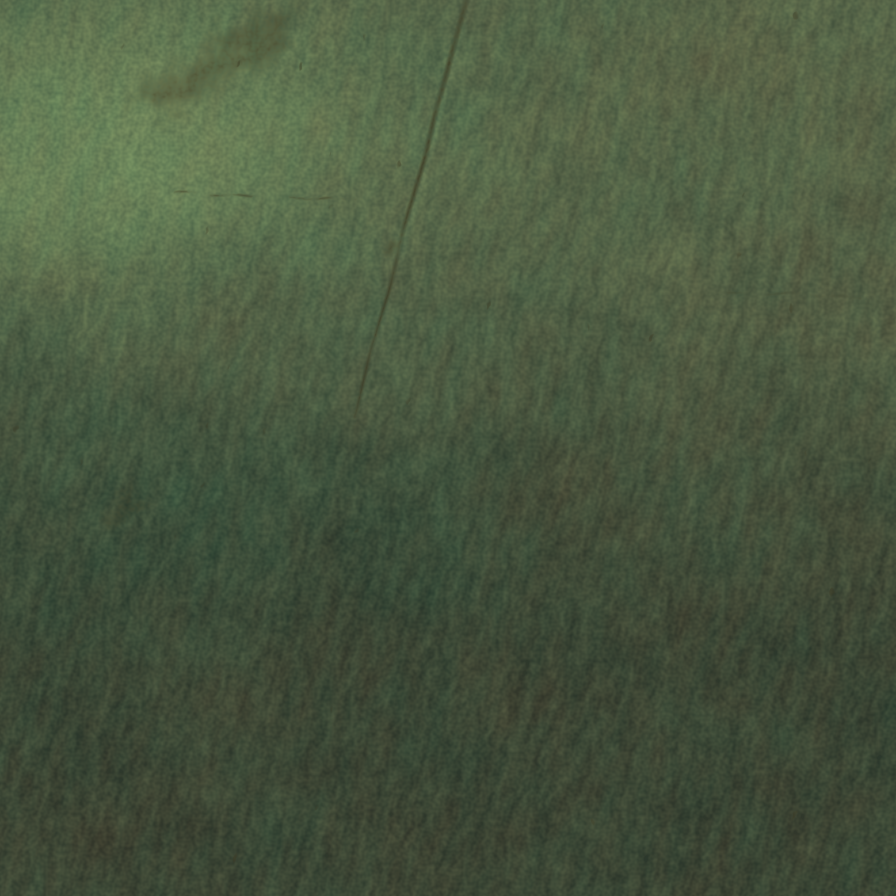
This texture is drawn by a Shadertoy shader. Its source:

```glsl
// Weathered green surface: a soft light falls from the upper left over fine
// slanted brush streaks, with one long scratch, faint cracks, stains and flecks.
// Gradient noise, stretched along the slant, drives both the tone and the hue.

const vec3 DARK_GREEN  = vec3(0.210, 0.245, 0.186);
const vec3 MID_GREEN   = vec3(0.322, 0.382, 0.275);
const vec3 LIGHT_GREEN = vec3(0.440, 0.525, 0.355);
const vec3 SOIL_BROWN  = vec3(0.235, 0.225, 0.140);
const vec3 WARM_SHIFT  = vec3(0.038, -0.008, -0.008); // brownish drift of hue

const float SLANT       = 0.24;  // lean of the streaks from vertical, radians
const float SHADE_TONE  = 0.11;
const float LIT_TONE    = 0.54;
const float GLOW_TONE   = 0.42;
const vec2  GLOW_CENTRE = vec2(0.13, 0.84);
const vec2  GLOW_SIZE   = vec2(0.28, 0.17);
const float STREAK_GAIN = 0.19;
const float GRAIN_GAIN  = 0.16;
const float MOTTLE_GAIN = 0.13;
const float FLECK_CELLS = 15.0;
const float FLECK_SHARE = 0.14;

vec2 hash2(vec2 p) {
    vec3 q = fract(vec3(p.xyx) * vec3(0.1031, 0.1030, 0.0973));
    q += dot(q, q.yzx + 33.33);
    return fract((q.xx + q.yz) * q.zy);
}

float cornerSlope(vec2 cell, vec2 offset) {
    float angle = 6.2832 * hash2(cell).x;
    return dot(vec2(cos(angle), sin(angle)), offset);
}

// Gradient noise, about -0.7 to 0.7
float gradientNoise(vec2 p) {
    vec2 i = floor(p), f = fract(p), e = vec2(1.0, 0.0);
    vec2 u = f * f * f * (f * (f * 6.0 - 15.0) + 10.0);
    float low  = mix(cornerSlope(i, f), cornerSlope(i + e.xy, f - e.xy), u.x);
    float high = mix(cornerSlope(i + e.yx, f - e.yx), cornerSlope(i + e.xx, f - e.xx), u.x);
    return mix(low, high, u.y);
}

float fbm(vec2 p) {
    float sum = 0.0, gain = 0.6;
    for (int octave = 0; octave < 4; octave++) {
        sum += gain * gradientNoise(p);
        p = mat2(1.6, 1.2, -1.2, 1.6) * p + 17.3;
        gain *= 0.55;
    }
    return sum;
}

// Soft-edged stroke from a to b
float stroke(vec2 p, vec2 a, vec2 b, float halfWidth, float softness) {
    vec2 ab = b - a;
    float t = clamp(dot(p - a, ab) / dot(ab, ab), 0.0, 1.0);
    float d = length(p - a - t * ab);
    return 1.0 - smoothstep(halfWidth - softness, halfWidth + softness, d);
}

// Sparse ragged flecks, one at most per cell, stretched along the slant
float flecks(vec2 p, float pixel) {
    vec2 cell = floor(p * FLECK_CELLS), traits = hash2(cell + 71.0);
    vec2 d = (fract(p * FLECK_CELLS) - 0.25 - 0.5 * hash2(cell + 5.0)) / FLECK_CELLS;
    d += 0.003 * vec2(gradientNoise(p * 150.0), gradientNoise(p * 150.0 + 60.0));
    float size = mix(0.0010, 0.0024, traits.y);
    float mark = 1.0 - smoothstep(size - pixel, size + pixel, length(d * vec2(1.0, 0.5)));
    return mark * step(traits.x, FLECK_SHARE) * mix(0.2, 0.5, traits.y);
}

void mainImage(out vec4 fragColor, in vec2 fragCoord) {
    vec2 p = fragCoord / iResolution.y;
    float pixel = 1.0 / iResolution.y;

    // Across and along the streaks, with a slight waver
    float c = cos(SLANT), s = sin(SLANT);
    vec2 brush = vec2(c * p.x - s * p.y, s * p.x + c * p.y);
    brush.x += 0.012 * gradientNoise(p * 5.0) + 0.003 * gradientNoise(p * 32.0);

    // Broad light
    float mottle = fbm(p * 6.0 + 3.0);
    vec2 glow = (p + 0.05 * mottle - GLOW_CENTRE) / GLOW_SIZE;
    float glowLight = exp(-dot(glow, glow));
    float tone = mix(SHADE_TONE, LIT_TONE, smoothstep(0.22, 0.86, p.y + 0.06 * mottle));
    tone += GLOW_TONE * glowLight + MOTTLE_GAIN * mottle;

    // Streaks fade into plain grain under the glow
    float coarse = gradientNoise(brush * vec2(72.0, 20.0));
    float fine = gradientNoise(brush * vec2(165.0, 58.0) + 40.0);
    float grain = gradientNoise(p * 235.0) + 0.7 * gradientNoise(p * 120.0 + 9.0);
    tone += STREAK_GAIN * (1.0 - 0.4 * glowLight) * (coarse + 0.85 * fine);
    tone += GRAIN_GAIN * (1.0 + 0.4 * glowLight) * grain;
    vec3 color = tone < 0.5 ? mix(DARK_GREEN, MID_GREEN, 2.0 * max(tone, -0.1))
                            : mix(MID_GREEN, LIGHT_GREEN, 2.0 * tone - 1.0);

    // Hue drifts: cool on the left, warm toward the upper right
    float warmth = 0.75 * fbm(p * 7.0 + 31.0) + 0.6 * gradientNoise(brush * vec2(55.0, 17.0) + 8.0);
    warmth += 0.6 * (p.x - 0.5) * smoothstep(0.2, 0.9, p.y) + 0.25 * grain;
    warmth -= 0.5 * stroke(p, vec2(0.1, 0.42), vec2(0.4, 0.42), 0.1, 0.1);
    color += WARM_SHIFT * warmth;

    // Long scratch of uneven depth, with a faint lit edge
    vec2 top = vec2(0.523, 1.01), tip = vec2(0.395, 0.535);
    vec2 q = p + vec2(0.003 * gradientNoise(vec2(p.y * 14.0, 2.0)), 0.0);
    float width = mix(0.0012, 0.0024, smoothstep(0.53, 0.95, p.y));
    float depth = clamp(0.55 + 0.5 * gradientNoise(p * 20.0) + 0.3 * grain, 0.2, 0.8);
    float scratch = depth * stroke(q, top, tip, width, 0.0025);
    float rim = stroke(q - vec2(0.006, 0.0), top, tip, 0.002, 0.002);
    color = mix(color * (1.0 + 0.05 * rim), SOIL_BROWN, scratch);

    // Faint cracks, broken by noise
    q = p + vec2(0.0, 0.006 * gradientNoise(vec2(p.x * 22.0, 7.0)));
    float cracks = stroke(q, vec2(0.195, 0.784), vec2(0.40, 0.778), 0.001, 0.002);
    cracks += 0.5 * stroke(q, vec2(0.80, 0.674), vec2(0.96, 0.668), 0.001, 0.002);
    cracks *= smoothstep(-0.2, 0.4, gradientNoise(p * 42.0) + 0.3 * grain);

    // Ragged stains and flecks
    q = p + 0.05 * vec2(fbm(p * 22.0), fbm(p * 22.0 + 50.0));
    float stains = 0.55 * stroke(q, vec2(0.18, 0.89), vec2(0.31, 0.97), 0.012, 0.028);
    stains += 0.35 * stroke(q, vec2(0.112, 0.422), vec2(0.15, 0.448), 0.006, 0.016);
    stains += 0.5 * stroke(p, vec2(0.434, 0.720), vec2(0.438, 0.726), 0.004, 0.006);
    stains *= 0.85 + 0.7 * grain;
    float soil = 0.6 * cracks + stains + flecks(brush + 2.0, pixel);
    color = mix(color, SOIL_BROWN, clamp(soil, 0.0, 0.8));
    fragColor = vec4(clamp(color, 0.0, 1.0), 1.0);
}
```
